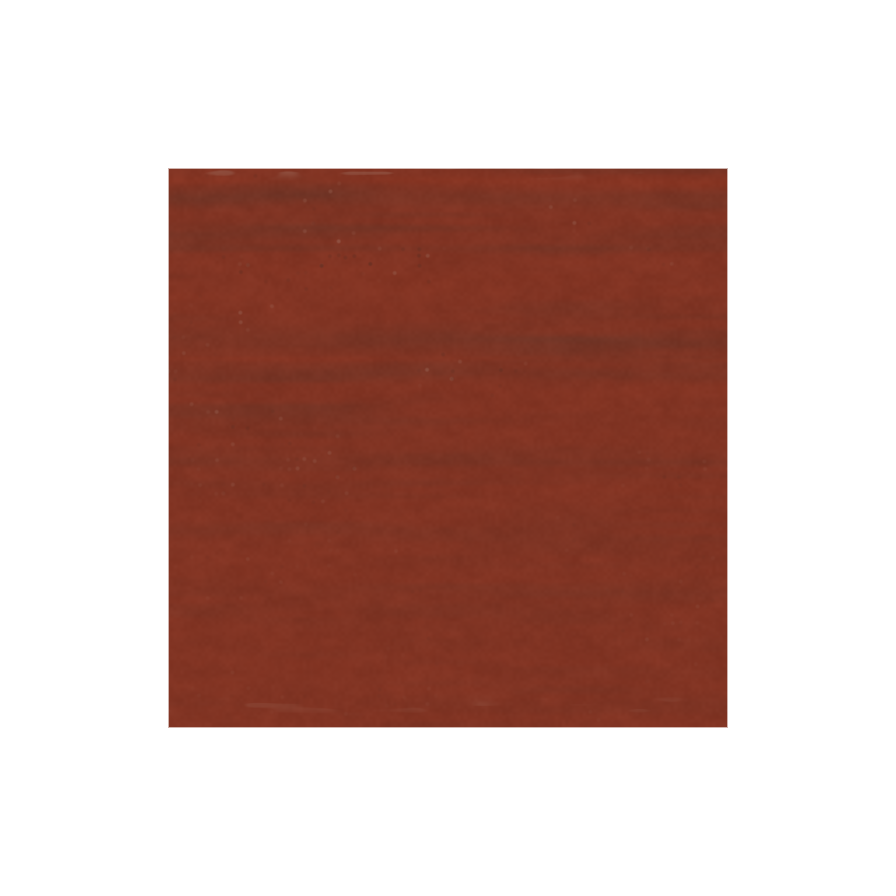
This texture is drawn by a WebGL 1 fragment shader. Its source:

```glsl
precision highp float;
uniform vec2 u_resolution;

#define HALF_SIDE 0.3118
#define STREAK_AMOUNT 0.55
#define MOTTLE_AMOUNT 0.022
#define GRAIN_AMOUNT 0.014
#define SPECK_CELLS 110.0
#define SPECK_DENSITY 0.09
#define PAPER vec3(1.0)
#define RUST vec3(0.505, 0.203, 0.137)
#define UMBER vec3(0.425, 0.205, 0.150)
#define EMBER vec3(0.565, 0.215, 0.135)
#define DUST vec3(0.60, 0.40, 0.34)

float hash(vec2 p) {
  vec3 q = fract(vec3(p.xyx) * 0.1031);
  q += dot(q, q.yzx + 33.33);
  return fract((q.x + q.y) * q.z);
}

// Value noise that wraps after a whole number of cells
float noise(vec2 uv, vec2 cells) {
  vec2 p = uv * cells;
  vec2 i = floor(p);
  vec2 f = fract(p);
  f = f * f * (3.0 - 2.0 * f);
  vec2 a = mod(i, cells);
  vec2 b = mod(i + 1.0, cells);
  return mix(mix(hash(a), hash(vec2(b.x, a.y)), f.x),
             mix(hash(vec2(a.x, b.y)), hash(b), f.x), f.y);
}

// Soft horizontal band at a given height
float band(float y, float center, float width) {
  float d = (y - center) / width;
  return exp(-d * d);
}

// Sparse round flecks, one candidate per cell
float specks(vec2 uv, float seed) {
  vec2 p = uv * SPECK_CELLS;
  vec2 cell = mod(floor(p), SPECK_CELLS) + seed;
  vec2 center = 0.35 + 0.3 * vec2(hash(cell + 17.0), hash(cell + 43.0));
  float present = step(1.0 - SPECK_DENSITY, hash(cell));
  float dotMask = 1.0 - smoothstep(0.08, 0.38, length(fract(p) - center));
  return present * dotMask * hash(cell + 71.0);
}

vec3 paintedSurface(vec2 uv) {
  float upper = smoothstep(0.35, 0.75, uv.y);

  // Long brush streaks, stronger toward the top
  float wide = noise(uv, vec2(3.0, 44.0));
  float thin = noise(uv + 0.37, vec2(7.0, 130.0));
  float streak = 0.6 * wide + 0.4 * thin - 0.5;
  float dark = max(streak, 0.0) * mix(0.8, 1.8, upper);
  float bright = max(-streak, 0.0) * mix(0.6, 1.0, upper);

  // Main dark and glowing bands, broken along their length
  float wobble = uv.y + 0.008 * (noise(uv, vec2(5.0, 4.0)) - 0.5);
  float breakup = 0.5 + 0.8 * noise(uv, vec2(9.0, 60.0));
  dark += breakup * (0.75 * band(wobble, 0.777, 0.010)
                   + 0.50 * band(wobble, 0.622, 0.014)
                   + 0.40 * band(wobble, 0.584, 0.008)
                   + 0.25 * band(wobble, 0.492, 0.012));
  bright += breakup * (0.5 * band(wobble, 0.797, 0.005)
                     + 0.4 * band(wobble, 0.601, 0.003));

  vec3 color = mix(RUST, UMBER, clamp(dark * STREAK_AMOUNT * 1.6, 0.0, 1.0));
  color = mix(color, EMBER, clamp(bright * STREAK_AMOUNT, 0.0, 1.0));

  // Blotches and fine grain
  float mottle = noise(uv, vec2(36.0, 64.0)) + noise(uv, vec2(90.0, 120.0)) - 1.0;
  color += MOTTLE_AMOUNT * mottle * vec3(1.0, 0.55, 0.45);
  color += GRAIN_AMOUNT * (noise(uv, vec2(256.0)) - 0.5);

  // Clustered pale dust and dull pits
  float cluster = smoothstep(0.5, 0.8, noise(uv, vec2(11.0, 17.0)));
  cluster *= mix(0.25, 1.0, upper);
  color = mix(color, DUST, 0.75 * cluster * specks(uv, 0.0));
  color = mix(color, UMBER * 0.85, 0.6 * cluster * specks(uv, 211.0));

  // Worn scratches near the upper and lower rims
  float scuff = smoothstep(0.68, 0.9, noise(uv, vec2(28.0, 150.0)));
  float rim = band(uv.y, 0.808, 0.006) + 0.5 * band(uv.y, 0.213, 0.008);
  return mix(color, DUST, 0.45 * scuff * rim);
}

void main() {
  vec2 uv = gl_FragCoord.xy / u_resolution;

  // Painted square on plain paper, with a softened edge
  vec2 fromCenter = abs(uv - 0.5);
  float edge = max(fromCenter.x, fromCenter.y) - HALF_SIDE;
  float soft = 0.75 / min(u_resolution.x, u_resolution.y);
  float outside = smoothstep(-soft, soft, edge);
  gl_FragColor = vec4(mix(paintedSurface(uv), PAPER, outside), 1.0);
}
```
